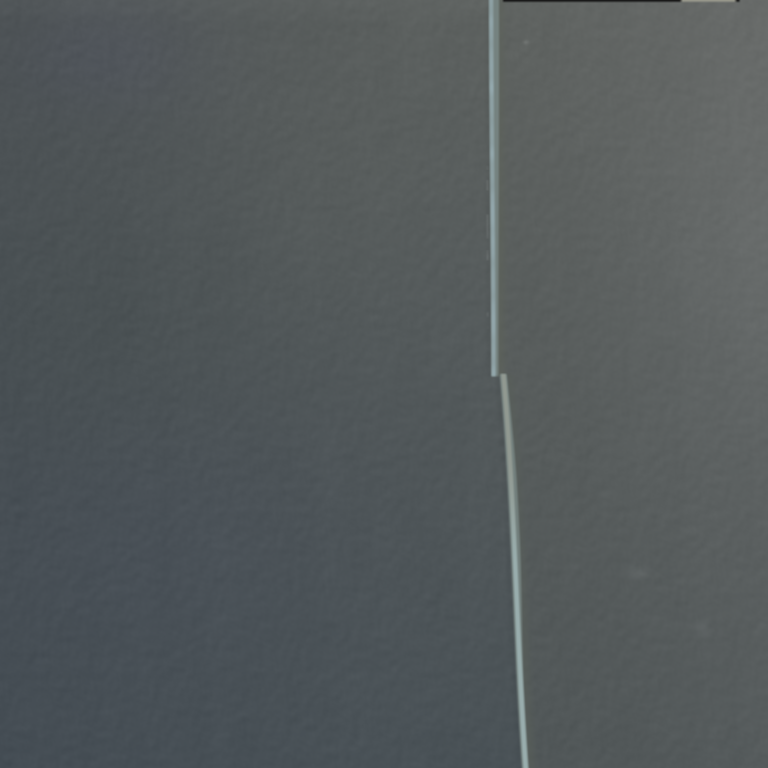
Write a WebGL 1 fragment shader that draws this texture.

```glsl
precision highp float;
// A matte grey wall split by a pale, slightly offset vertical seam.
// Bilinear gradients shade each side; soft bands form the seam and its
// shadows, and side-lit value noise gives the paint its fine relief.

uniform vec2 u_resolution;

float hash(vec2 p) {
  vec3 q = fract(vec3(p.xyx) * 0.1031);
  q += dot(q, q.yzx + 33.33);
  return fract((q.x + q.y) * q.z);
}

float valueNoise(vec2 p) {
  vec2 cell = floor(p);
  vec2 f = fract(p);
  f = f * f * (3.0 - 2.0 * f);
  float low = mix(hash(cell), hash(cell + vec2(1.0, 0.0)), f.x);
  float high = mix(hash(cell + vec2(0.0, 1.0)), hash(cell + 1.0), f.x);
  return mix(low, high, f.y);
}

float fbm(vec2 p) {
  float sum = 0.0;
  float amplitude = 0.5;
  for (int i = 0; i < 3; i++) {
    sum += amplitude * (valueNoise(p) - 0.5);
    p = mat2(1.6, 1.2, -1.2, 1.6) * p + 17.3;
    amplitude *= 0.5;
  }
  return sum;
}

// Slope of the noise surface toward the light.
float relief(vec2 p, vec2 lightStep) {
  return fbm(p + lightStep) - fbm(p - lightStep);
}

float glow(vec2 p, vec2 center, vec2 radius) {
  vec2 d = (p - center) / radius;
  return exp(-dot(d, d));
}

// Soft-edged interval from a to b.
float band(float x, float a, float b, float soft) {
  return smoothstep(a - soft, a + soft, x) * (1.0 - smoothstep(b - soft, b + soft, x));
}

vec3 bilinear(vec2 t, vec3 bl, vec3 br, vec3 tl, vec3 tr) {
  return mix(mix(bl, br, t.x), mix(tl, tr, t.x), t.y);
}

vec3 wallShade(vec2 p, float seamX, float soft) {
  vec3 left = bilinear(vec2(clamp(p.x / 0.65, 0.0, 1.0), p.y),
    vec3(0.267, 0.300, 0.328), vec3(0.290, 0.322, 0.340),
    vec3(0.303, 0.324, 0.332), vec3(0.368, 0.384, 0.376));
  vec3 right = bilinear(vec2(clamp((p.x - 0.65) / 0.35, 0.0, 1.0), p.y),
    vec3(0.308, 0.333, 0.338), vec3(0.335, 0.357, 0.361),
    vec3(0.370, 0.385, 0.376), vec3(0.404, 0.415, 0.409));
  left += vec3(0.002, 0.000, 0.016) * glow(p, vec2(0.14, 0.93), vec2(0.12, 0.07));
  left -= vec3(0.008, 0.006, 0.010) * glow(p, vec2(0.10, 0.58), vec2(0.25, 0.18));
  left += vec3(-0.003, -0.003, 0.004) * glow(p, vec2(0.22, 0.30), vec2(0.22, 0.16));
  left += vec3(0.010, 0.009, 0.005) * glow(p, vec2(0.42, 0.76), vec2(0.16, 0.2));
  left += 0.014 * smoothstep(0.965, 1.0, p.y);
  right += 0.024 * glow(p, vec2(1.0, 0.68), vec2(0.14, 0.25));
  return mix(left, right, smoothstep(-soft, soft, p.x - seamX));
}

// Dull strip that fades out on the right of the seam.
float sideFade(float d) {
  return smoothstep(0.001, 0.005, d) * (1.0 - smoothstep(0.005, 0.020, d));
}

vec3 upperSeam(vec3 base, float d, float y, float mask, float soft) {
  float width = mix(0.0045, 0.0065, smoothstep(0.52, 1.0, y));
  vec3 c = base - 0.015 * band(d, -0.011, -0.005, 0.004) * mask;
  c = mix(c, vec3(0.365, 0.385, 0.355), 0.7 * sideFade(d) * mask);
  c = mix(c, vec3(0.46, 0.51, 0.50), band(d, -width, width, soft) * mask);
  float wear = 0.85 + 0.35 * (valueNoise(vec2(3.0, y * 70.0)) - 0.5);
  c = mix(c, vec3(0.58, 0.66, 0.68), band(d, -width, -width + 0.0055, soft) * wear * mask);
  // Paint beads beside the pale edge.
  float beads = smoothstep(0.62, 0.9, valueNoise(vec2(9.0, y * 110.0)));
  float beadZone = band(y, 0.55, 0.78, 0.02) * band(d, -0.0105, -0.008, soft);
  return c + 0.07 * beads * beadZone * mask;
}

vec3 lowerSeam(vec3 base, float d, float y, float mask, float soft) {
  float belly = band(y, 0.20, 0.45, 0.10);
  vec3 c = base - 0.015 * band(d, -0.011, -0.005, 0.004) * mask;
  c = mix(c, vec3(0.345, 0.37, 0.35), 0.65 * sideFade(d) * mask);
  float bodyRight = mix(0.004, 0.0075, belly);
  c = mix(c, vec3(0.45, 0.50, 0.49), band(d, -0.005, bodyRight, soft) * mask);
  vec3 core = mix(vec3(0.60, 0.68, 0.68), vec3(0.57, 0.60, 0.57), smoothstep(0.25, 0.42, y));
  return mix(c, core, band(d, -0.003, 0.003, soft) * mask);
}

void main() {
  vec2 p = gl_FragCoord.xy / u_resolution;
  float soft = max(0.0023, 0.8 / u_resolution.x);

  // The seam steps sideways where its two lengths meet.
  float jointY = 0.513;
  float t = clamp(1.0 - p.y / jointY, 0.0, 1.0);
  float upperX = mix(0.6445, 0.6433, clamp((p.y - jointY) / (1.0 - jointY), 0.0, 1.0));
  float lowerX = 0.6555 + 0.029 * t + 0.025 * t * (1.0 - t) * (0.7 - t);
  float upperMask = smoothstep(jointY - 0.003 - soft, jointY - 0.003 + soft, p.y);
  float lowerMask = 1.0 - smoothstep(jointY - soft, jointY + soft, p.y);

  vec3 color = wallShade(p, mix(upperX, lowerX, lowerMask), soft);
  color += 0.026 * relief(p * 105.0, vec2(-0.22, 0.32)) + 0.010 * fbm(p * 28.0);
  color += 0.006 * (valueNoise(p * vec2(42.0, 3.0)) - 0.5);
  color += 0.03 * glow(p, vec2(0.831, 0.254), vec2(0.012, 0.008));
  color += 0.025 * glow(p, vec2(0.915, 0.181), vec2(0.009, 0.012));
  color += 0.06 * glow(p, vec2(0.685, 0.945), vec2(0.004, 0.003));

  color = upperSeam(color, p.x - upperX, p.y, upperMask, soft);
  color = lowerSeam(color, p.x - lowerX, p.y, lowerMask, soft);

  // Thin dark gap and pale tab along the top edge.
  float gap = band(p.x, 0.655, 0.963, soft) * smoothstep(0.9955, 1.0, p.y);
  vec3 gapColor = mix(vec3(0.08), vec3(0.60, 0.60, 0.55), band(p.x, 0.887, 0.958, 0.003));
  gl_FragColor = vec4(mix(color, gapColor, gap), 1.0);
}
```
